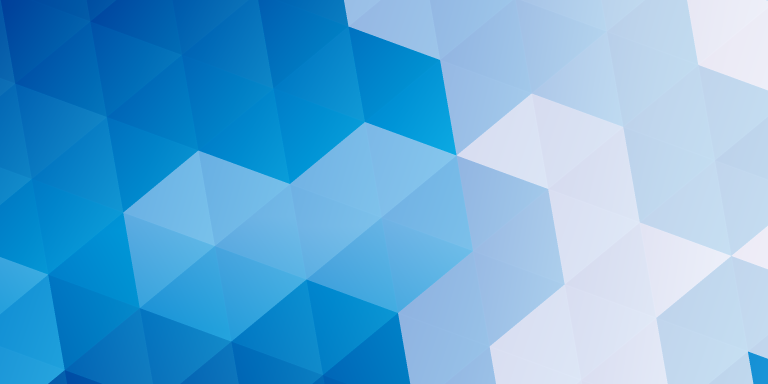
Reproduce this background procedurally as a WebGL 2 fragment shader.

```glsl
#version 300 es
precision highp float;

uniform vec2 u_resolution;
out vec4 fragColor;

// Lattice, in units of the canvas height
const vec2 ORIGIN = vec2(0.9505, 0.6823);
const vec2 AXIS_U = vec2(0.2385, -0.0872);
const vec2 AXIS_V = vec2(0.0430, -0.2487);

// Color ramps, from dim to bright
const vec3 DEEP_DIM = vec3(0.0, 0.33, 0.65);
const vec3 DEEP_BRIGHT = vec3(0.01, 0.61, 0.86);
const vec3 SKY_DIM = vec3(0.11, 0.60, 0.85);
const vec3 SKY_BRIGHT = vec3(0.48, 0.735, 0.91);
const vec3 PALE_DIM = vec3(0.59, 0.74, 0.90);
const vec3 PALE_BRIGHT = vec3(0.76, 0.85, 0.935);
const vec3 WHITE_DIM = vec3(0.85, 0.88, 0.95);
const vec3 WHITE_BRIGHT = vec3(0.93, 0.93, 0.97);

const float FACET_BLEND = 0.5;   // 0 is flat facets, 1 is a seamless gradient
const float FACET_JITTER = 0.035;
const vec2 SHEEN_AXIS = vec2(1.0, -0.35);
const vec3 SHEEN = vec3(0.22, 0.60, 0.50);
const float EDGE_WIDTH = 0.003;
const float EDGE_GLOW = 0.008;
const int SAMPLES = 3;           // per side of a pixel

// Runs of triangles along a strip: row, first, last
const int RUNS = 6;
const ivec3 SKY_RUNS[RUNS] = ivec3[RUNS](
    ivec3(0, -1, 1), ivec3(1, -5, 0), ivec3(2, -6, -4),
    ivec3(3, -14, -9), ivec3(4, -14, -10), ivec3(1, 8, 14));
const ivec3 WHITE_RUNS[RUNS] = ivec3[RUNS](
    ivec3(-3, 8, 14), ivec3(-1, 3, 5), ivec3(-1, 9, 14),
    ivec3(0, 4, 6), ivec3(1, 3, 5), ivec3(2, 2, 14));

float hash(vec2 p) {
    vec3 q = fract(p.xyx * vec3(0.1031, 0.1030, 0.0973));
    q += dot(q, q.yzx + 33.33);
    return fract((q.x + q.y) * q.z);
}

bool inRun(ivec3 run, int row, int index) {
    return row == run.x && index >= run.y && index <= run.z;
}

vec3 deepColor(vec2 p, float depth) {
    float rise = -0.16 + 0.64 * p.x + 1.42 * depth;
    float fall = 2.15 + 0.27 * p.x - 1.99 * depth;
    return mix(DEEP_DIM, DEEP_BRIGHT, clamp(min(rise, fall), -0.05, 1.05));
}

vec3 skyColor(vec2 p, float depth) {
    float t = 0.91 - 3.84 * max(depth - 0.59, 0.0) + 0.33 * (p.x - 0.65);
    return mix(SKY_DIM, SKY_BRIGHT, clamp(t, 0.0, 1.0));
}

vec3 paleColor(vec2 p) {
    return mix(PALE_DIM, PALE_BRIGHT, smoothstep(1.15, 1.75, p.x));
}

vec3 whiteColor(vec2 p) {
    return mix(WHITE_DIM, WHITE_BRIGHT, smoothstep(1.5, 1.95, p.x));
}

vec3 zoneColor(int row, int index, vec2 p) {
    float depth = 1.0 - p.y;
    int split = min(min(2 * row + 4, 2), 2 - row);
    vec3 color = index < split ? deepColor(p, depth) : paleColor(p);
    for (int i = 0; i < RUNS; i++) {
        if (inRun(SKY_RUNS[i], row, index)) color = skyColor(p, depth);
        if (inRun(WHITE_RUNS[i], row, index)) color = whiteColor(p);
    }
    return color;
}

vec3 facets(vec2 p) {
    // Split each lattice cell along its diagonal
    vec2 uv = inverse(mat2(AXIS_U, AXIS_V)) * (p - ORIGIN);
    vec2 cell = floor(uv);
    vec2 local = uv - cell;
    float upper = step(1.0, local.x + local.y);
    vec2 middle = cell + (1.0 + upper) / 3.0;
    vec2 center = ORIGIN + middle.x * AXIS_U + middle.y * AXIS_V;
    int row = int(cell.y);
    int index = 2 * int(cell.x) + int(upper);

    // Each facet brightens along the sheen axis, darker tones the most
    vec3 color = zoneColor(row, index, mix(center, p, FACET_BLEND));
    vec3 headroom = 1.1 - color;
    color += SHEEN * headroom * dot(p - center, SHEEN_AXIS);
    color += FACET_JITTER * headroom * (2.0 * hash(vec2(index, row) + 40.0) - 1.0);

    // Faint light along the folds
    vec2 side = min(local, 1.0 - local);
    float fold = min(min(side.x, side.y), abs(local.x + local.y - 1.0));
    fold *= length(AXIS_V);
    return color + EDGE_GLOW * (1.0 - smoothstep(0.0, EDGE_WIDTH, fold));
}

void main() {
    vec3 color = vec3(0.0);
    for (int i = 0; i < SAMPLES * SAMPLES; i++) {
        vec2 offset = (vec2(i % SAMPLES, i / SAMPLES) + 0.5) / float(SAMPLES) - 0.5;
        color += facets((gl_FragCoord.xy + offset) / u_resolution.y);
    }
    fragColor = vec4(color / float(SAMPLES * SAMPLES), 1.0);
}
```
